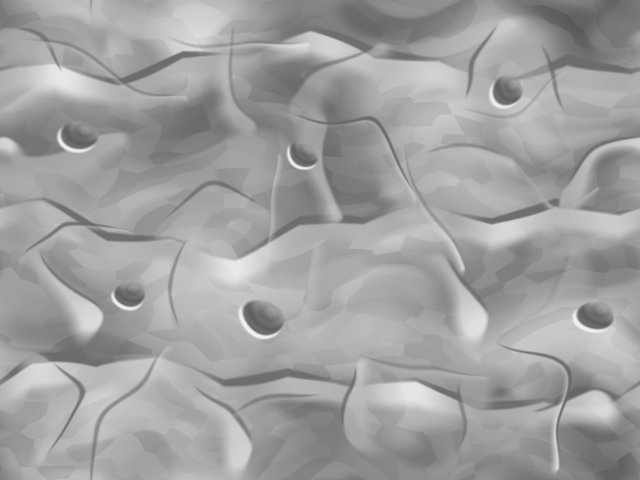
Give the GLSL for this texture, as a Shadertoy shader.

```glsl
// Grey sculpted skin: wandering ridges, bent ribbons, thin cracks and small pits.
// Soft cellular mottling is painted over with scattered strokes; every cell
// index wraps and every wave has a whole frequency, so the result tiles.

#define TILE vec2(4.0, 3.0)   // size of one tile in working units
#define BASE_TONE 0.567       // mean grey of the bare skin
#define MOTTLE 0.36           // strength of the broad clouds
#define DARK_TONE 0.41        // shadow lines and pit floors
#define LIGHT_TONE 0.94       // brightest highlights
#define RIDGES 3              // long ridges across the tile
#define RIDGE_WIDTH 0.14      // thickness of their lit flank
#define PIT_RADIUS 0.145      // largest pit
#define SOFT 0.011            // edge smoothing

const float TAU = 6.2831853;

vec3 hash(vec2 cell, float seed) {
    vec3 h = fract((cell.xyx + seed * 17.0 + 3.0) * vec3(0.1031, 0.1030, 0.0973));
    h += dot(h, h.yxz + 33.33);
    return fract((h.xxy + h.yzz) * h.zyx);
}

float fill(float d, float blur) { return 1.0 - smoothstep(-blur, blur, d); }

// Layered sines that bend the domain
vec2 wander(vec2 u) {
    vec2 w = sin(TAU * (u.yx * vec2(2, 3) + u * vec2(1, -1)) + vec2(0, 2));
    w += 0.5 * sin(TAU * (u.yx * vec2(-3, 4) + u * vec2(4, 2)) + vec2(1, 4));
    return w + 0.25 * sin(TAU * (u.yx * vec2(7, -5) + u * vec2(3, 6)) + vec2(5, 3));
}

// Cellular tones; a high crispness gives facets, a low one gives clouds
float cells(vec2 u, vec2 count, float crispness, float seed) {
    vec2 g = u * count, id = floor(g);
    float sum = 0.0, total = 0.0;
    for (int j = -1; j <= 1; j++)
    for (int i = -1; i <= 1; i++) {
        vec2 c = id + vec2(i, j);
        vec3 h = hash(mod(c, count), seed);
        vec2 d = g - c - 0.1 - 0.8 * h.xy;
        float weight = exp(-crispness * dot(d, d));
        sum += weight * h.z;
        total += weight;
    }
    return sum / total - 0.5;
}

// Bent ribbons: crisp upper edge with a dark line, melting lower edge
float strokes(float tone, vec2 p, vec2 count, float seed, float len, float wid,
              float soft, float ink, float slant) {
    vec2 size = TILE / count, id = floor(p / size);
    for (int j = -1; j <= 1; j++)
    for (int i = -1; i <= 1; i++) {
        vec2 c = id + vec2(i, j);
        vec3 h = hash(mod(c, count), seed), k = hash(mod(c, count), seed + 7.0);
        vec2 q = p - (c + 0.25 + 0.5 * h.xy) * size;
        float a = slant * (2.0 * h.z - 1.0), reach = len * (0.5 + 0.5 * k.y);
        q = mat2(cos(a), -sin(a), sin(a), cos(a)) * q;
        q.y += (k.x - 0.5) * 1.6 * sqrt(q.x * q.x + 0.004) + 0.025 * sin(q.x * 9.0 + k.y * TAU);

        float along = clamp(q.x / reach, -1.0, 1.0);
        float w = wid * (0.75 + 0.35 * sin(along * 2.0 + k.z * TAU));
        float d = length(vec2(max(abs(q.x) - reach, 0.0), q.y)) - w;
        float blur = soft * mix(1.0, 4.0, smoothstep(-w, w, -q.y));
        float lit = mix(0.64, LIGHT_TONE, k.z * (0.6 + 0.4 * along));
        tone = mix(tone, max(tone, lit), fill(d, blur) * mix(0.35, 1.0, h.y));

        float taper = 1.0 - along * along;
        float line = abs(q.y - w - 0.5 * ink) - ink * taper;
        float shade = smoothstep(0.0, 0.5, taper) * min(ink * 80.0, 1.0) * k.x;
        tone = mix(tone, DARK_TONE, fill(line, SOFT) * shade);
    }
    return tone;
}

// Long ridges: shadow line on top, lit flank and a fading slope below
float ridges(float tone, vec2 u, vec2 w) {
    for (int i = 0; i < RIDGES; i++) {
        float s = float(i) * 2.4, x = TAU * u.x;
        float crest = (float(i) + 0.6) / float(RIDGES) + 0.035 * sin(x + s)
            + 0.022 * sin(2.0 * x + s * 3.0) + 0.011 * asin(sin(5.0 * x + s * 5.0));
        float d = (fract(u.y - crest + 0.5) - 0.5) * TILE.y + 0.018 * w.x;
        float power = 0.5 + 0.3 * sin(2.0 * x + s * 4.0) + 0.2 * sin(5.0 * x + s);
        float width = RIDGE_WIDTH * (0.6 + 0.5 * power);
        tone += 0.06 * exp(-abs(d) * 4.0) * (1.0 - 2.0 * smoothstep(-0.03, 0.03, d));
        float flank = fill(d, SOFT) * smoothstep(-1.4 * width, -0.7 * width, d);
        tone = mix(tone, mix(0.64, 0.9, power * power), flank * smoothstep(-0.1, 0.4, power));
        float ink = 0.03 * (0.5 + 0.5 * sin(3.0 * x + s * 2.0));
        tone = mix(tone, DARK_TONE + 0.02, fill(abs(d - 0.02) - ink, SOFT) * min(ink * 50.0, 1.0));
    }
    return tone;
}

// Pits: dark floor with a bright crescent at the lower left
float pits(float tone, vec2 p, vec2 count) {
    vec2 size = TILE / count, id = floor(p / size);
    for (int j = -1; j <= 1; j++)
    for (int i = -1; i <= 1; i++) {
        vec2 c = id + vec2(i, j);
        vec3 h = hash(mod(c, count), 31.0);
        float r = PIT_RADIUS * mix(0.55, 1.0, h.z);
        vec2 q = (p - (c + 0.2 + 0.6 * h.xy) * size) * vec2(0.87, 1.1);
        float side = dot(q, vec2(0.5, 0.86)) / r;
        float rim = fill(length(q + r * vec2(0.14, 0.2)) - r * 1.06, SOFT);
        tone = mix(tone, LIGHT_TONE, rim * (1.0 - smoothstep(-0.5, 0.3, side)));
        float swirl = 0.025 * sin(length(q - r * vec2(0.3, 0.4)) / r * 11.0);
        float pitFloor = mix(DARK_TONE - 0.01, 0.6, smoothstep(-0.2, 0.9, side)) + swirl;
        tone = mix(tone, pitFloor, fill(length(q) - r, SOFT) * (1.0 - 0.5 * smoothstep(0.4, 1.0, side)));
    }
    return tone;
}

void mainImage(out vec4 fragColor, in vec2 fragCoord) {
    vec2 u = fragCoord / iResolution.xy, w = wander(u);
    vec2 bent = u + 0.025 * w, p = u * TILE + 0.035 * w;

    // Clouds, smears and brush facets
    float tone = BASE_TONE + MOTTLE * cells(bent, vec2(5, 6), 5.0, 1.0);
    tone += 0.13 * cells(bent, vec2(9, 15), 9.0, 2.0);
    float facets = 0.06 * cells(bent, vec2(22, 30), 35.0, 3.0);

    // Soft domes, ridges, ribbons, cracks, then pits
    tone = strokes(tone, p, vec2(4, 3), 4.0, 0.12, 0.22, 0.10, 0.0, 3.0);
    tone = ridges(tone + facets, u, w);
    tone = strokes(tone, p, vec2(5, 4), 5.0, 0.36, 0.085, 0.016, 0.014, 1.5);
    tone = strokes(tone, p, vec2(4, 3), 6.0, 0.55, 0.014, 0.009, 0.013, 1.3);
    tone = pits(tone + 0.3 * facets, p, vec2(3, 2));
    fragColor = vec4(vec3(clamp(tone, 0.0, 1.0)), 1.0);
}
```
